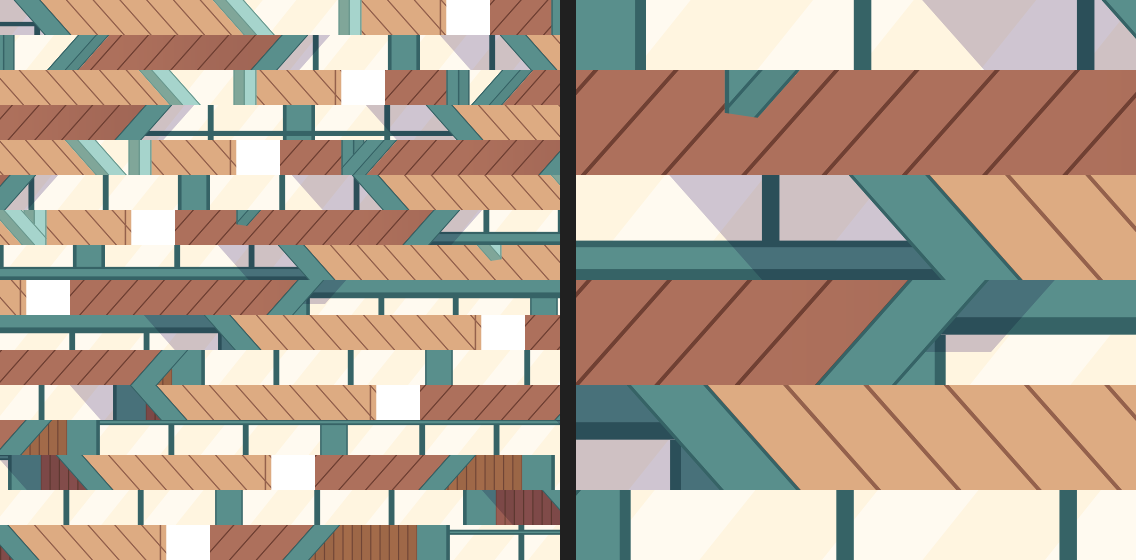
Left, the full canvas; right, a detail of the centre.
Write a Shadertoy shader that draws this pattern.

```glsl
// Sixteen bands wind one long strip around the canvas, each turn shifted sideways.
// The strip unrolls into layers of a mirrored gabled house: panes, frames and
// planked roofs, drawn with smoothed bands in a 768 unit wide canvas.

float px; // size of one pixel in canvas units

float above(float x, float edge) {
    return clamp((x - edge) / px + 0.5, 0.0, 1.0);
}

float band(float x, float a, float b) {
    return above(x, a) * (1.0 - above(x, b));
}

float line(float x, float center, float width) {
    return band(x, center - 0.5 * width, center + 0.5 * width);
}

// Line repeated every step, centered on multiples of it
float grooves(float x, float step_, float width) {
    return line(abs(mod(x + 0.5 * step_, step_) - 0.5 * step_), 0.0, width);
}

float hash(float n) {
    return fract(sin(n * 127.1) * 43758.5453);
}

vec3 glass(float x, float y) {
    float sheen = band(mod(x + 0.8 * y, 102.0), 22.0, 68.0);
    return mix(vec3(1.0, 0.96, 0.88), vec3(1.0, 0.98, 0.94), sheen);
}

// Panes, mullions and rails between the sloping eaves
vec3 facade(float x, float y, float d, float slope, float right) {
    vec3 teal = vec3(0.35, 0.56, 0.55);
    vec3 dark = vec3(0.21, 0.39, 0.40);
    vec3 col = glass(x, y);

    // Mullions and the wider central post
    float bars = max(line(d, 121.0, 8.0), line(d, 223.0, 8.0));
    col = mix(col, dark, bars);
    float halfPost = y < 192.0 ? 22.0 : 19.0;
    col = mix(col, dark, 1.0 - above(d, halfPost));
    col = mix(col, teal, 1.0 - above(d, halfPost - (y < 192.0 ? 5.0 : 2.0)));

    // Rails, sill and fascia
    float rails = max(line(y, -15.0, 6.0), line(y, 87.0, 7.0));
    rails = max(rails, max(line(y, 291.5, 7.0), line(y, 394.0, 7.0)));
    rails = max(rails, band(y, 174.0, 217.0));
    col = mix(col, dark, rails);
    col = mix(col, teal, max(band(y, 177.0, 187.0), band(y, 192.0, 209.0)));
    col = mix(col, teal, max(line(y, 291.0, 3.0), line(y, 394.0, 2.0)));

    // Corner post, then upright boards out to the eaves
    if (y > 217.0) {
        float board = floor((d - 366.0) / 12.7);
        vec3 boards = mix(vec3(0.64, 0.42, 0.29), vec3(0.62, 0.37, 0.33), right);
        boards *= 0.95 + 0.1 * hash(board + 31.0 * right);
        boards = mix(boards, vec3(0.44, 0.27, 0.21), grooves(d - 366.0, 12.7, 1.6));
        col = mix(col, dark, above(d, 321.0));
        col = mix(col, teal, above(d, 326.0));
        col = mix(col, boards, above(d, 366.0));
    }

    // Shadow under the eaves, wider on the right
    float shade = above(slope, mix(101.0, 49.0, right));
    if (right < 0.5 && y > 225.0) shade = 0.0;
    return col * mix(vec3(1.0), vec3(0.81, 0.79, 0.87), shade);
}

vec3 house(float x, float y) {
    float right = step(650.0, x);
    float d = abs(x - 650.0);
    float slope = d - 0.886 * y;
    vec3 teal = vec3(0.35, 0.56, 0.55);
    vec3 dark = vec3(0.21, 0.39, 0.40);
    vec3 col = facade(x, y, d, slope, right);

    // Planked roof, red on the left and tan on the right
    vec3 red = mix(vec3(0.63, 0.40, 0.335), vec3(0.68, 0.44, 0.36), smoothstep(200.0, 420.0, d));
    vec3 roof = mix(red, vec3(0.865, 0.67, 0.51), right);
    vec3 groove = mix(vec3(0.44, 0.25, 0.20), vec3(0.58, 0.38, 0.30), right);
    roof = mix(roof, groove, grooves(slope - 167.0, 36.7, 2.4));
    roof = mix(roof, groove, line(d, 674.0, 2.0) * right);
    col = mix(col, roof, above(slope, 167.0));

    // Eave board
    col = mix(col, dark, band(slope, 131.0, 168.0));
    col = mix(col, teal, band(slope, 133.0, 166.0));

    // Outer gable: glass, sloping board and upright post ending in a tip
    vec3 trim = mix(teal, vec3(0.65, 0.83, 0.80), right);
    vec3 trimShade = mix(teal * 0.95, vec3(0.50, 0.65, 0.60), right);
    vec3 trimEdge = mix(dark, vec3(0.42, 0.60, 0.56), right);
    vec3 gable = glass(x, y);
    float post = band(d, 535.0, 570.0);
    gable = mix(gable, mix(trimShade, trim, above(d, 549.0)), post);
    gable = mix(gable, trimEdge, max(line(d, 535.0, 2.0), line(d, 549.0, 2.0)));
    gable = mix(gable, mix(trimShade, trim, above(slope, 422.0)), band(slope, 404.0, 447.0));
    float seams = max(line(slope, 405.0, 2.0), line(slope, 422.0, 2.0));
    gable = mix(gable, trimEdge, max(seams, max(line(slope, 446.0, 2.0), line(d, 565.0, 2.0))));
    float tip = 1.0 - above(y - 0.15 * (550.0 - d), 166.0);
    return mix(col, gable, above(slope, 404.0) * (1.0 - above(d, 566.0)) * tip);
}

void mainImage(out vec4 fragColor, in vec2 fragCoord) {
    px = 768.0 / iResolution.y;
    vec2 p = 768.0 * fragCoord / iResolution.xy;
    float down = 768.0 - p.y;

    // Unroll the bands, then cut them into house layers 1392 units long
    float along = floor(down / 48.0) * 768.0 + p.x - 672.0;
    float layer = floor(along / 1392.0);
    float x = along - 1392.0 * layer;
    float y = 48.0 * layer + mod(down, 48.0);

    // White gap between layers
    vec3 col = mix(house(x, y), vec3(1.0), above(x, 1332.0));
    fragColor = vec4(col, 1.0);
}
```
